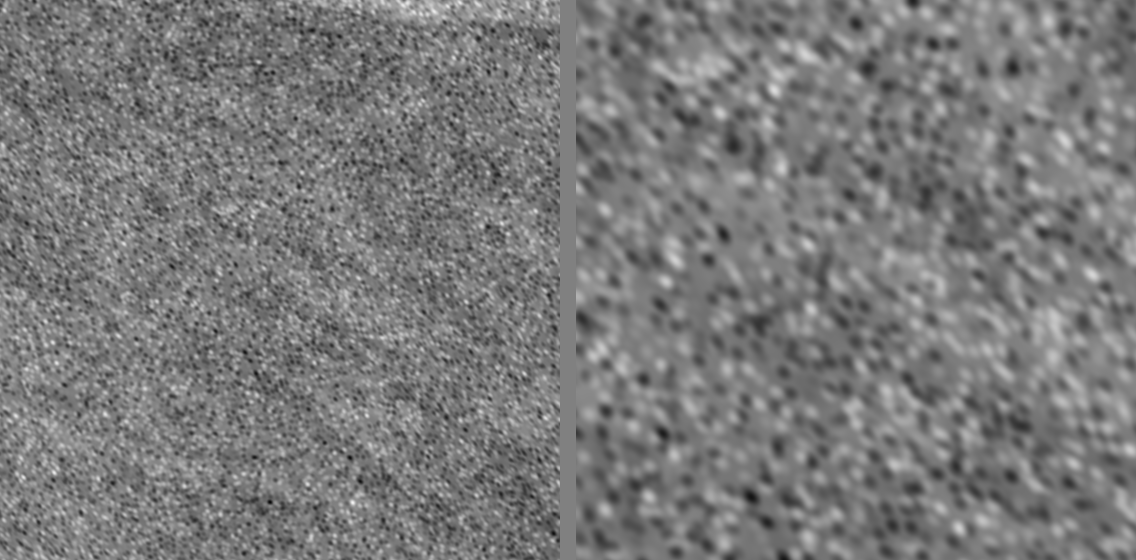
Left: the whole. Right: its middle third, enlarged.
Reproduce this texture procedurally as a WebGL 2 fragment shader.

```glsl
#version 300 es
precision highp float;
// Grey, grainy surface with slanted streaks and a pale strip at the top right.
// Each layer is cellular noise: one signed soft bump per jittered cell, summed
// in a rotated and stretched frame, at grain, streak and band sizes.

uniform vec2 u_resolution;
out vec4 fragColor;

const float BASE_GREY = 0.471;
const float BUMP_DEVIATION = 0.387; // standard deviation of the raw bump sum

vec3 hash3(vec2 cell) {
  vec3 h = fract(vec3(cell.xyx) * vec3(0.1031, 0.1030, 0.0973));
  h += dot(h, h.yxz + 33.33);
  return fract((h.xxy + h.yzz) * h.zyx);
}

vec2 rotate(vec2 p, float angle) {
  float c = cos(angle), s = sin(angle);
  return vec2(c * p.x + s * p.y, c * p.y - s * p.x);
}

// Sum of signed bumps, scaled to zero mean and unit deviation.
float bumpNoise(vec2 p, float seed) {
  vec2 cell = floor(p);
  vec2 local = p - cell;
  float sum = 0.0;
  for (int y = -1; y <= 1; y++) {
    for (int x = -1; x <= 1; x++) {
      vec2 offset = vec2(x, y);
      vec3 h = hash3(cell + offset + seed);
      vec2 d = local - offset - h.xy;
      float falloff = max(1.0 - dot(d, d), 0.0);
      sum += (2.0 * h.z - 1.0) * falloff * falloff * falloff;
    }
  }
  return sum / BUMP_DEVIATION;
}

// Bumps drawn out along a direction; frequency counts cells across it.
float streaks(vec2 p, float angle, float frequency, float stretch, float seed) {
  vec2 q = rotate(p, angle) * frequency;
  return bumpNoise(q / vec2(stretch, 1.0), seed);
}

// Coverage of the pale strip, whose ragged lower edge sinks to the right.
float topStrip(vec2 p, float ragged) {
  float edge = 1.012 - 0.05 * smoothstep(0.42, 0.8, p.x);
  edge += 0.004 * sin(p.x * 31.0) + 0.003 * ragged;
  return smoothstep(edge - 0.009, edge + 0.009, p.y);
}

void main() {
  vec2 p = gl_FragCoord.xy / u_resolution.y;

  // A gentle sway keeps the streaks from running perfectly straight.
  vec2 swayed = p + 0.012 * vec2(sin(p.y * 9.0 + p.x * 4.0), sin(p.x * 7.0));

  float grain = streaks(swayed, -0.82, 152.0, 1.4, 17.0);
  float streak = streaks(swayed, -0.68, 42.0, 2.4, 71.0);
  float band = streaks(swayed, -0.35, 12.0, 3.0, 133.0);

  float grey = BASE_GREY + 0.083 * grain + 0.026 * streak + 0.023 * band;

  // Slightly lighter on the left, darker just below the strip.
  grey += 0.02 * (0.5 - p.x);
  grey -= 0.025 * smoothstep(0.87, 0.96, p.y);
  grey += 0.17 * topStrip(p, streak);

  fragColor = vec4(vec3(clamp(grey, 0.0, 1.0)), 1.0);
}
```
